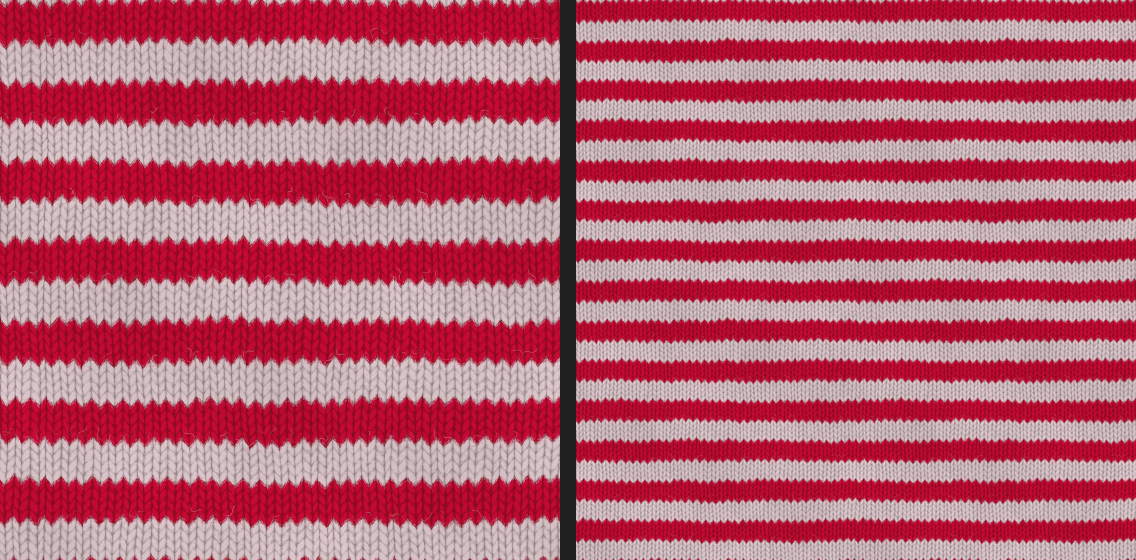
Left: one tile. Right: repeated 2 by 2.
Give the GLSL for this texture, as a three.js fragment shader.

```glsl
// Striped jersey knit: 37 columns of V stitches in 56 rows, four rows per stripe.
// Each half stitch is a slanted rounded strand with twisted ply and cellular
// fibre grain; loose curved hairs gather along the lower edge of each red stripe.
varying vec2 vUv;

const float TAU = 6.2831853;
const float COLUMNS = 37.0;
const float ROWS = 56.0;
const float STRIPES = 7.0;
const float HAIR_CELLS = 22.0;

const vec3 WHITE_LIGHT = vec3(0.84, 0.76, 0.78);
const vec3 WHITE_SHADE = vec3(0.70, 0.63, 0.635);
const vec3 WHITE_GAP = vec3(0.58, 0.50, 0.51);
const vec3 RED_LIGHT = vec3(0.76, 0.04, 0.215);
const vec3 RED_SHADE = vec3(0.61, 0.02, 0.115);
const vec3 RED_GAP = vec3(0.48, 0.075, 0.135);
const vec3 HAIR_COLOR = vec3(0.80, 0.46, 0.50);

float hash(vec2 p) {
  return fract(sin(dot(p, vec2(127.1, 311.7))) * 4375.85);
}

// Distance to the nearest scattered point, wrapping after "period" cells.
float cellular(vec2 p, vec2 period) {
  vec2 cell = floor(p);
  float nearest = 2.0;
  for (int j = -1; j <= 1; j++) {
    for (int i = -1; i <= 1; i++) {
      vec2 c = cell + vec2(float(i), float(j));
      vec2 id = mod(c, period);
      vec2 point = c + vec2(hash(id), hash(id + 19.7));
      nearest = min(nearest, length(p - point));
    }
  }
  return nearest;
}

// Gentle unevenness of the fabric, periodic in both directions.
float sway(vec2 uv, float phase) {
  return 0.5 * sin(TAU * (uv.x + 2.0 * uv.y) + phase)
       + 0.3 * sin(TAU * (3.0 * uv.x - uv.y) + 2.3 * phase)
       + 0.2 * sin(TAU * (7.0 * uv.x + 5.0 * uv.y) + 4.1 * phase);
}

// Rounded height of one strand: soft row creases, deeper grooves between columns.
float strandHeight(float along, float across) {
  vec2 q = abs(2.0 * vec2(along, across) - 1.0);
  return 1.0 - 0.72 * pow(q.x, 2.8) - 0.46 * pow(q.y, 2.2);
}

// Three-tone shading from gap to lit ridge.
vec3 yarn(vec3 gap, vec3 shade, vec3 light, float height) {
  vec3 color = mix(gap, shade, smoothstep(0.0, 0.52, height));
  return mix(color, light, smoothstep(0.36, 0.96, height));
}

// Coverage of one bent fibre around the origin.
float hair(vec2 p, vec2 seed) {
  float angle = (hash(seed + 3.1) - 0.5) * 2.8;
  float reach = mix(0.005, 0.017, hash(seed + 5.3));
  p = mat2(cos(angle), -sin(angle), sin(angle), cos(angle)) * p;
  float s = p.x / reach;
  float bend = (hash(seed + 7.9) - 0.5) * 1.4;
  float phase = TAU * hash(seed + 9.2);
  float curve = reach * (bend * s * s + 0.18 * sin(4.0 * s + phase));
  float slope = 2.0 * bend * s + 0.72 * cos(4.0 * s + phase);
  float d = abs(p.y - curve) / sqrt(1.0 + slope * slope);
  return (1.0 - smoothstep(0.0, 0.0016, d)) * (1.0 - smoothstep(0.5, 1.0, abs(s)));
}

// Hairs scattered along the lower edge of the red stripes.
float looseHairs(vec2 uv) {
  float stripe = floor(uv.y * STRIPES);
  float edge = (stripe + 0.5) / STRIPES;
  float cover = 0.0;
  for (int i = -1; i <= 1; i++) {
    float cell = floor(uv.x * HAIR_CELLS) + float(i);
    for (int j = 0; j < 4; j++) {
      vec2 seed = vec2(mod(cell, HAIR_CELLS), stripe * 4.0 + float(j));
      vec2 center = vec2((cell + hash(seed)) / HAIR_CELLS,
                         edge + 0.028 * (hash(seed + 1.7) - 0.4));
      float strength = smoothstep(0.4, 1.0, hash(seed + 11.0));
      cover = max(cover, strength * hair(uv - center, seed));
    }
  }
  return cover;
}

void main() {
  vec2 uv = fract(vUv);

  // Columns, split into mirrored halves of unequal width.
  float c = uv.x * COLUMNS + 0.2 * sway(uv, 1.0);
  float column = mod(floor(c), COLUMNS);
  float middle = 0.5 + 0.2 * (hash(vec2(column, 2.0)) - 0.5);
  float x = fract(c) - middle;
  float side = step(0.0, x);
  float along = abs(x) / mix(middle, 1.0 - middle, side);

  // Rows slant upward from the middle of each column.
  float rise = 0.68 * mix(along, smoothstep(0.0, 1.0, along), 0.5);
  float shift = 0.36 * (hash(vec2(column, 5.0 + side)) - 0.5);
  float t = uv.y * ROWS + 0.53 - rise + shift + 0.25 * sway(uv, 2.6);
  float across = fract(t);
  vec2 stitch = vec2(column * 2.0 + side, mod(floor(t), ROWS));

  // Relief, ply twist and fibre grain.
  float grain = cellular(vec2(c * 6.0, t * 4.0), vec2(COLUMNS * 6.0, ROWS * 4.0));
  float twist = sin(TAU * (1.6 * along + 2.0 * across) + TAU * hash(stitch));
  float height = strandHeight(along, across) + 0.04 * twist + 0.3 * (0.5 - grain);
  height += 0.1 * (across - 0.5) + 0.2 * (hash(stitch + 31.0) - 0.5);

  // Alternate the yarns every four rows, with a fuzzy changeover.
  float stripeEdge = abs(mod(t + 2.0, 8.0) - 4.0) - 2.0;
  float red = smoothstep(-0.32, 0.3, stripeEdge + 0.35 * (grain - 0.5));
  vec3 color = mix(yarn(WHITE_GAP, WHITE_SHADE, WHITE_LIGHT, height),
                   yarn(RED_GAP, RED_SHADE, RED_LIGHT, height), red);
  color *= 1.0 + 0.03 * sway(uv, 4.2);
  color = mix(color, HAIR_COLOR, 0.6 * looseHairs(uv));
  gl_FragColor = vec4(color, 1.0);
}
```
